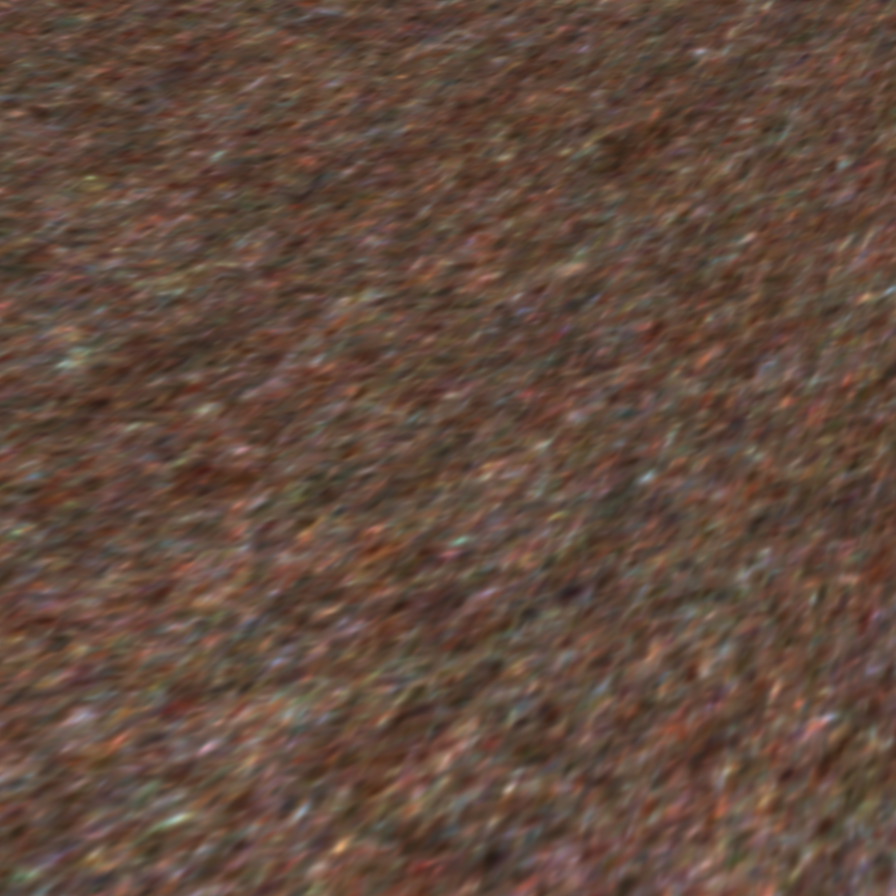
Give the GLSL for this texture, as a WebGL 2 fragment shader.

```glsl
#version 300 es
precision highp float;
// Dry, matted brown ground cover receding gently towards the top.
// Soft elongated flecks are scattered on jittered grids at four scales, and
// their summed random weights drive brightness, warmth and redness.

uniform vec2 u_resolution;
out vec4 fragColor;

// Integer hash: three independent values from 0 to 1.
vec3 hash3(ivec3 key) {
    uvec3 v = uvec3(key) * 1664525u + 1013904223u;
    v.x += v.y * v.z; v.y += v.z * v.x; v.z += v.x * v.y;
    v ^= v >> 16u;
    v.x += v.y * v.z; v.y += v.z * v.x; v.z += v.x * v.y;
    return vec3(v >> 8u) / 16777216.0;
}

// Sum of soft flecks lying near the given angle, scaled to unit deviation.
vec3 fleckNoise(vec2 p, float angle, float thinness, int layer) {
    ivec2 home = ivec2(floor(p));
    vec3 sum = vec3(0.0);
    for (int y = -1; y <= 1; y++)
    for (int x = -1; x <= 1; x++)
    for (int i = 0; i < 4; i++) {
        ivec2 cell = home + ivec2(x, y);
        ivec3 key = ivec3(cell, layer * 8 + i);
        vec3 place = hash3(key);
        vec3 weight = hash3(key + ivec3(0, 0, 100)) * 2.0 - 1.0;

        vec2 d = p - vec2(cell) - place.xy;
        float a = angle + (place.z - 0.5) * 0.8;
        vec2 axis = vec2(cos(a), sin(a));
        float along = dot(d, axis);
        float across = dot(d, vec2(-axis.y, axis.x));
        float window = max(0.0, 1.0 - dot(d, d));
        sum += weight * window * exp(-2.5 * along * along - thinness * across * across);
    }
    return sum / 0.45;
}

void main() {
    vec2 uv = gl_FragCoord.xy / u_resolution;

    // Mild perspective: grain shrinks with height.
    vec2 ground = vec2((uv.x - 0.5) * (0.85 + 0.4 * uv.y),
                       uv.y * (0.85 + 0.25 * uv.y));

    // Flecks lie flatter at the upper left and steeper at the lower right.
    float angle = 0.48 + 0.4 * uv.x - 0.35 * uv.y;
    float thinness = mix(20.0, 32.0, uv.y);

    // Broad mottling down to fine fibres.
    vec4 scales = vec4(8.0, 18.0, 40.0, 68.0);
    vec4 strengths = vec4(0.055, 0.07, 0.125, 0.065);
    vec3 tone = vec3(0.0);
    for (int i = 0; i < 4; i++) {
        vec2 p = ground * scales[i] + float(i) * 17.3;
        tone += strengths[i] * fleckNoise(p, angle, thinness, i);
    }
    tone *= mix(1.12, 0.9, uv.y);
    tone.xy += vec2(0.09, -0.05) * (0.5 - uv.y);

    // Highlights turn grey, shadows stay a saturated brown.
    vec3 shift = tone.x * vec3(0.84, 1.04, 1.16)
               + tone.y * vec3(0.18, -0.12, -0.54)
               + tone.z * vec3(0.24, -0.18, 0.0);
    fragColor = vec4(vec3(0.382, 0.291, 0.239) * exp(shift), 1.0);
}
```
